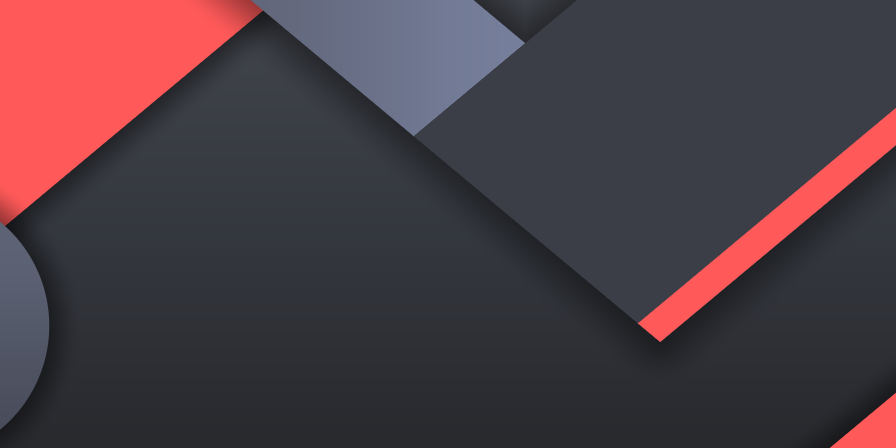
Reproduce this background procedurally as a Shadertoy shader.

```glsl
// Layered slanted panels, coral strips and a disc with soft shadows on a dark gradient.

const float SLOPE = 0.835;
const vec3 CORAL = vec3(1.0, 0.35, 0.35);
const vec3 SLATE = vec3(0.236, 0.243, 0.279);

// Offsets of a point along the rising (x) and falling (y) line families.
vec2 slantCoords(vec2 p) {
    return vec2(p.y - SLOPE * p.x, p.y + SLOPE * p.x) / sqrt(1.0 + SLOPE * SLOPE);
}

// Distance to a slanted box spanning lo..hi, with rounded outer falloff.
float slantBox(vec2 s, vec2 lo, vec2 hi) {
    vec2 d = max(lo - s, s - hi);
    return length(max(d, 0.0)) + min(max(d.x, d.y), 0.0);
}

// Antialiased coverage of a signed distance.
float cover(float d) {
    return clamp(0.5 - d * iResolution.y, 0.0, 1.0);
}

// Darken the surface around a shape.
vec3 shade(vec3 base, float d, float width, float strength) {
    float fade = 1.0 - smoothstep(-0.25 * width, width, d);
    return base * (1.0 - strength * fade);
}

// Lay a shape and its shadow over the surface.
vec3 layer(vec3 base, vec3 color, float d, float width, float strength) {
    return mix(shade(base, d, width, strength), color, cover(d));
}

// Vertical backdrop gradient, lighter at the top.
vec3 backdrop(float y) {
    vec3 low = vec3(0.158, 0.160, 0.176);
    vec3 middle = vec3(0.200, 0.213, 0.240);
    vec3 high = vec3(0.258, 0.270, 0.298);
    return y < 0.45 ? mix(low, middle, y / 0.45)
                    : mix(middle, high, (y - 0.45) / 0.55);
}

void mainImage(out vec4 fragColor, in vec2 fragCoord) {
    vec2 p = fragCoord / iResolution.y;
    vec2 s = slantCoords(p);
    vec3 color = backdrop(p.y);

    // Coral corners
    color = layer(color, CORAL, 0.373 - s.x, 0.075, 0.45);
    color = layer(color, CORAL, s.x + 1.187, 0.075, 0.45);

    // Disc at the left edge
    float disc = length(p - vec2(-0.190, 0.273)) - 0.300;
    vec3 discColor = mix(vec3(0.285, 0.300, 0.355), vec3(0.365, 0.390, 0.460),
                         smoothstep(0.0, 0.5, p.y));
    color = layer(color, discColor, disc, 0.075, 0.45);

    // Main panel and blue band share one shadow
    float panel = slantBox(s, vec2(-0.763, 1.126), vec2(-0.058, 9.0));
    float band = slantBox(s, vec2(-0.058, 1.126), vec2(9.0, 1.445));
    color = shade(color, min(panel, band), 0.105, 0.42);

    vec3 bandColor = mix(vec3(0.385, 0.405, 0.485), vec3(0.460, 0.495, 0.605),
                         smoothstep(0.55, 1.17, p.x));
    color = mix(color, bandColor, cover(band));
    color = mix(color, SLATE, cover(panel));

    // Coral trim along the lower side of the panel
    float trim = slantBox(s, vec2(-0.763, 1.126), vec2(-0.699, 9.0));
    color = mix(color, CORAL, cover(trim));

    fragColor = vec4(color, 1.0);
}
```
